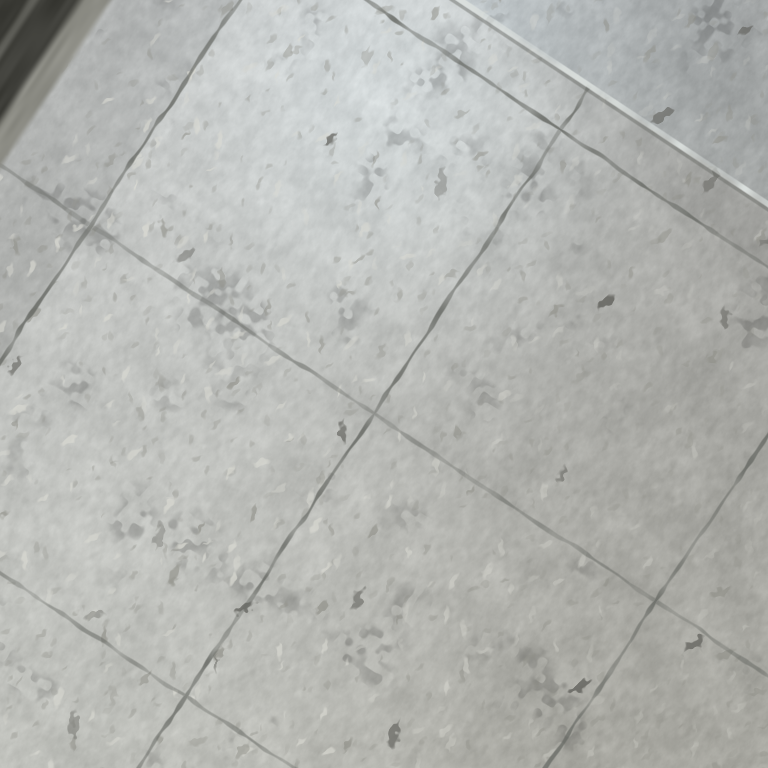
This texture is drawn by a Shadertoy shader. Its source:

```glsl
const float TILE = 0.4425;                  // tile side on the canvas
const vec2 CROSSING = vec2(0.486, 0.462);   // a joint crossing
const vec2 ACROSS = vec2(0.833, -0.553);    // direction of the tile rows
const float STRIP_V = 1.155;                // position of the metal strip
const float SKIRT_U = -1.315;               // start of the skirting

const vec3 LIT_VINYL = vec3(0.755, 0.762, 0.748);
const vec3 DIM_VINYL = vec3(0.660, 0.660, 0.640);
const vec3 JOINT = vec3(0.40, 0.41, 0.39);
const vec3 PALE_CHIP = vec3(0.86, 0.86, 0.83);
const vec3 GREY_CHIP = vec3(0.56, 0.56, 0.53);
const vec3 DARK_CHIP = vec3(0.38, 0.38, 0.36);
const vec3 METAL = vec3(0.86, 0.88, 0.87);
const vec3 SKIRTING = vec3(0.55, 0.55, 0.52);
const vec3 SHADOW = vec3(0.24, 0.24, 0.22);

vec2 hash2(vec2 p) {
    vec3 q = fract(p.xyx * vec3(0.1031, 0.1030, 0.0973));
    q += dot(q, q.yzx + 33.33);
    return fract((q.xx + q.yz) * q.zy);
}

float noise(vec2 p) {
    vec2 i = floor(p), f = fract(p);
    f = f * f * (3.0 - 2.0 * f);
    float low = mix(hash2(i).x, hash2(i + vec2(1, 0)).x, f.x);
    float high = mix(hash2(i + vec2(0, 1)).x, hash2(i + vec2(1, 1)).x, f.x);
    return mix(low, high, f.y);
}

float fbm(vec2 p) {
    float sum = 0.0, weight = 0.5;
    for (int i = 0; i < 5; i++) {
        sum += weight * noise(p);
        p = mat2(1.6, 1.2, -1.2, 1.6) * p + 7.3;
        weight *= 0.5;
    }
    return sum;
}

// Elongated chips, one at most per cell; size is half length, half width
float chips(vec2 p, float cell, vec2 size, float density, float seed, float aa) {
    float cover = 0.0;
    vec2 ragged = vec2(noise(p * 75.0 + seed), noise(p * 75.0 - seed)) - 0.5;
    p += ragged * size.y * 1.6;
    vec2 home = floor(p / cell);
    for (int y = -1; y <= 1; y++)
    for (int x = -1; x <= 1; x++) {
        vec2 id = home + vec2(x, y);
        vec2 place = hash2(id + seed), kind = hash2(id + seed + 41.7);
        vec2 d = p - (id + place) * cell;
        float turn = (hash2(id - seed).x - 0.5) * 1.5;
        d = mat2(cos(turn), -sin(turn), sin(turn), cos(turn)) * d;
        vec2 radius = size.yx * mix(0.45, 1.15, kind.y);
        float dist = (length(d / radius) - 1.0) * radius.x;
        float present = step(kind.x, density) * mix(0.4, 1.0, place.y);
        cover = max(cover, present * (1.0 - smoothstep(-aa, aa, dist)));
    }
    return cover;
}

// Soft-edged line about zero
float line(float d, float halfWidth, float aa) {
    return 1.0 - smoothstep(halfWidth - aa, halfWidth + aa, abs(d));
}

// Joint line with uneven width and gaps filled by dirt or wax
float joint(float d, float along, float id, float strength, float aa) {
    float wobble = (noise(vec2(along * 14.0, id * 9.1)) - 0.5) * 0.007;
    float width = mix(0.003, 0.0075, noise(vec2(along * 32.0, id + 5.0)));
    float wear = mix(0.45, 1.0, noise(vec2(along * 17.0, id + 20.0)));
    return strength * wear * line(d + wobble, width, aa);
}

// Broad light falling off to the right, with a glossy reflection
vec3 lighting(vec2 uv) {
    float dim = smoothstep(0.2, 0.95, uv.x + 0.25 * (0.5 - uv.y));
    vec2 d = uv - vec2(0.53, 0.88);
    float gloss = exp(-15.0 * dot(d, d));
    vec3 color = mix(LIT_VINYL, DIM_VINYL, dim) + gloss * vec3(0.085, 0.10, 0.11);
    return color + vec3(0.0, 0.004, 0.022) * (uv.y - 0.4);
}

void mainImage(out vec4 fragColor, in vec2 fragCoord) {
    vec2 uv = fragCoord / iResolution.xy;
    vec2 d = uv - CROSSING;
    vec2 p = vec2(dot(d, ACROSS), dot(d, vec2(-ACROSS.y, ACROSS.x))) / TILE;
    float aa = max(1.0 / (iResolution.y * TILE), 0.0025);
    vec2 nearest = floor(p + 0.5), gap = p - nearest;
    float beyond = smoothstep(-aa, aa, p.y - STRIP_V);
    float border = smoothstep(0.99, 1.01, p.y) * (1.0 - beyond);

    // Vinyl tone, tile variation and mottling
    vec3 color = lighting(uv);
    color += (hash2(floor(p) + 3.0).x - 0.5) * 0.018;
    color += (fbm(p * 9.0) - 0.48) * 0.09 + (fbm(p * vec2(55.0, 36.0)) - 0.48) * 0.10;
    color *= 1.0 - 0.06 * border * smoothstep(0.65, 0.9, uv.x);
    color *= 1.0 - 0.09 * smoothstep(-0.99, -1.01, p.x);
    color += beyond * vec3(-0.035, -0.025, -0.015);

    // Scuffed patches and embedded chips
    float scuff = smoothstep(0.58, 0.75, fbm(p * 5.0 + 13.0));
    color *= 1.0 - 0.16 * scuff * smoothstep(0.4, 0.65, noise(p * 45.0));
    float paleArea = mix(0.75, 0.3, smoothstep(0.2, 0.9, uv.x));
    color = mix(color, GREY_CHIP, 0.40 * chips(p, 0.065, vec2(0.015, 0.007), 0.5, 11.0, aa));
    color = mix(color, PALE_CHIP, paleArea * chips(p, 0.09, vec2(0.023, 0.008), 0.45, 29.0, aa));
    color = mix(color, GREY_CHIP, 0.65 * chips(p, 0.14, vec2(0.027, 0.010), 0.35, 53.0, aa));
    color = mix(color, DARK_CHIP, 0.80 * chips(p, 0.33, vec2(0.038, 0.013), 0.33, 71.0, aa));

    // Joints: crisp columns, fainter rows
    float columns = joint(gap.x, p.y, nearest.x, 0.85, aa);
    float rows = joint(gap.y, p.x, nearest.y + 50.0, mix(0.55, 0.85, step(0.5, p.y)), aa);
    color = mix(color, JOINT, max(columns, rows) * (1.0 - beyond));

    // Metal strip with a dark lower edge
    float polish = mix(0.35, 1.0, noise(vec2(p.x * 22.0, 4.0)));
    color = mix(color, JOINT, 0.45 * line(p.y - STRIP_V + 0.014, 0.005, aa));
    color = mix(color, METAL, polish * line(p.y - STRIP_V, 0.008, aa));

    // Skirting and the shadow behind it
    float grain = (noise(p * vec2(60.0, 8.0)) - 0.5) * 0.08;
    color = mix(color, SKIRTING + grain, smoothstep(0.012, -0.012, p.x - SKIRT_U));
    color = mix(color, SHADOW + grain, smoothstep(0.015, -0.015, p.x - SKIRT_U + 0.075));
    color = mix(color, SKIRTING, 0.4 * line(p.x - SKIRT_U + 0.19, 0.012, 0.01));

    fragColor = vec4(clamp(color, 0.0, 1.0), 1.0);
}
```
